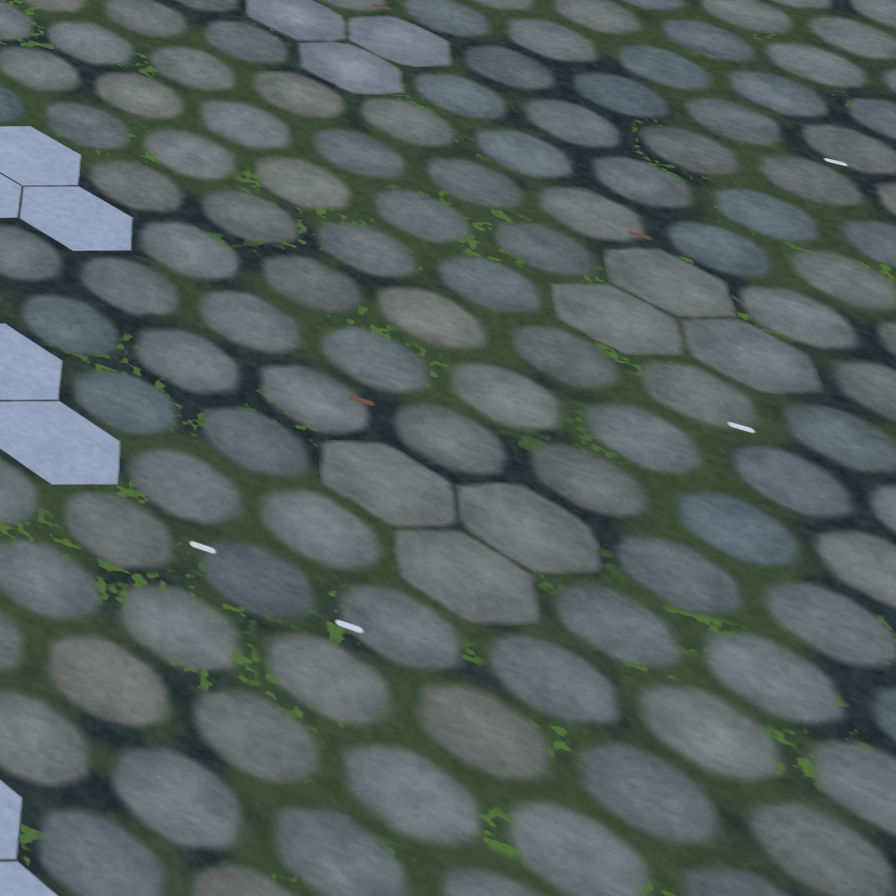
Reproduce this texture procedurally as a WebGL 1 fragment shader.

```glsl
precision highp float;
uniform vec2 u_resolution;

float hash(vec2 p) {
  vec3 k = fract(p.xyx * 0.1031);
  k += dot(k, k.yzx + 33.33);
  return fract((k.x + k.y) * k.z);
}

float noise(vec2 p) {
  vec2 i = floor(p), f = fract(p);
  f = f * f * (3.0 - 2.0 * f);
  return mix(mix(hash(i), hash(i + vec2(1.0, 0.0)), f.x),
             mix(hash(i + vec2(0.0, 1.0)), hash(i + 1.0), f.x), f.y);
}

float fbm(vec2 p) {
  float sum = 0.0, amp = 0.5;
  for (int n = 0; n < 4; n++) {
    sum += amp * noise(p);
    p = mat2(1.6, 1.2, -1.2, 1.6) * p + 7.3;
    amp *= 0.5;
  }
  return sum;
}

// Lattice steps to plane positions with unit spacing
vec2 toPlane(vec2 cell) {
  return vec2(cell.x - 0.5 * cell.y, 0.866 * cell.y);
}

// 1 when the cell belongs to a cluster of three touching stones
float trio(vec2 cell, vec2 anchor) {
  vec2 k = cell - anchor;
  return step(-0.5, k.x) * step(k.y, 1.5) * step(k.x, k.y + 0.5);
}

void main() {
  // Perspective from the canvas onto the paved plane
  vec2 uv = gl_FragCoord.xy / u_resolution;
  vec2 v = (uv - vec2(0.566, 0.557)) * vec2(7.68, -7.68);
  vec2 lattice = vec2(0.616 * v.x + 0.862 * v.y, -0.594 * v.x + 2.016 * v.y)
               / (1.0 + 0.0654 * v.y);
  vec2 q = toPlane(lattice);

  // Nearest stone
  vec2 cell = vec2(0.0);
  float nearest = 9.0;
  for (int a = 0; a < 2; a++) {
    for (int b = 0; b < 2; b++) {
      vec2 c = floor(lattice) + vec2(float(a), float(b));
      float len = length(q - toPlane(c));
      if (len < nearest) { nearest = len; cell = c; }
    }
  }
  vec2 local = q - toPlane(cell);
  float rnd = hash(cell + 51.7), rnd2 = hash(cell + 93.1);

  // Clusters of pale, silvery and tightly laid stones
  float pale = max(trio(cell, vec2(-5.0, -2.0)),
               max(trio(cell, vec2(-3.0, 2.0)), trio(cell, vec2(0.0, 8.0))));
  float silver = trio(cell.yx, vec2(-7.0, -5.0));
  float tight = max(trio(cell, vec2(0.0, -3.0)), trio(cell.yx, vec2(2.0, 0.0)));
  float joined = max(pale, max(silver, tight));

  // Hexagon distance, with corners worn round on loose stones
  vec2 worn = local + (vec2(rnd, rnd2) - 0.5) * 0.045 * (1.0 - joined);
  vec3 sides = abs(vec3(worn.x, dot(worn, vec2(0.5, 0.866)),
                        dot(worn, vec2(-0.5, 0.866))));
  float sharp = max(sides.x, max(sides.y, sides.z));
  vec3 s6 = pow(sides, vec3(6.0));
  float rounded = pow(s6.x + s6.y + s6.z + 1e-9, 1.0 / 6.0);
  float d = mix(rounded, sharp, max(pale, 0.6 * joined));
  d += (fbm(q * 6.0) - 0.47) * 0.06 * (1.0 - 0.8 * pale);

  // Stone faces
  float mottle = fbm(q * 4.0 + 11.0) - 0.47;
  float grain = fbm(q * vec2(17.0, 22.0)) - 0.47;
  vec3 stone = mix(vec3(0.375, 0.415, 0.435), vec3(0.455, 0.485, 0.49), rnd);
  stone += (rnd2 - 0.5) * vec3(0.03, 0.0, -0.035);
  stone = mix(stone, vec3(0.47, 0.49, 0.49), tight * 0.7);
  stone = mix(stone, vec3(0.50, 0.53, 0.58), silver);
  stone = mix(stone, vec3(0.58, 0.63, 0.73), pale);
  stone += mottle * 0.14 * (1.0 - 0.6 * pale) + grain * 0.09;
  stone *= 1.0 - 0.12 * smoothstep(0.1, 0.42, d) * (1.0 - pale);

  // Joints with soil and moss
  float mossy = smoothstep(0.4, 0.68, noise(q * 0.8 + 4.0) * 0.7 + noise(q * 3.0) * 0.3);
  vec3 joint = mix(vec3(0.155, 0.19, 0.21), vec3(0.22, 0.285, 0.215), mossy);
  joint += (fbm(q * 14.0) - 0.47) * 0.12;
  float shrink = (rnd - 0.5) * 0.025;
  float inner = mix(0.355 + shrink, 0.44, joined);
  float outer = mix(0.47 + shrink, 0.53, joined);
  inner = mix(inner, 0.475, pale);
  outer = mix(outer, 0.51, pale);
  float gap = smoothstep(inner, outer, d);
  vec3 col = mix(stone, joint, gap);

  // Moss staining and leafy clumps
  float fringe = smoothstep(0.33, 0.45, d) * (1.0 - joined);
  col = mix(col, vec3(0.25, 0.31, 0.22), fringe * mossy * 0.35);
  float leaves = smoothstep(0.56, 0.72, noise(q * 11.0 + 2.0) * 0.6 + noise(q * 23.0) * 0.4);
  float clump = smoothstep(0.6, 0.75, noise(q * 1.7 + 19.0));
  col = mix(col, vec3(0.33, 0.47, 0.24), leaves * clump * fringe * 0.85);

  // Rare litter lying by the joints: white scraps and brown leaves
  vec2 spot = 0.4 * normalize(vec2(rnd, rnd2) - 0.497);
  vec2 g = local - spot;
  g.x -= clamp(g.x, -0.06, 0.06);
  float kind = hash(cell + 17.3);
  float scrap = (1.0 - smoothstep(0.02, 0.05, length(g))) * step(kind, 0.07) * (1.0 - joined);
  vec3 litter = mix(vec3(0.42, 0.33, 0.28), vec3(0.78, 0.81, 0.87), step(kind, 0.045));
  col = mix(col, litter, scrap);

  gl_FragColor = vec4(clamp(col, 0.0, 1.0), 1.0);
}
```
